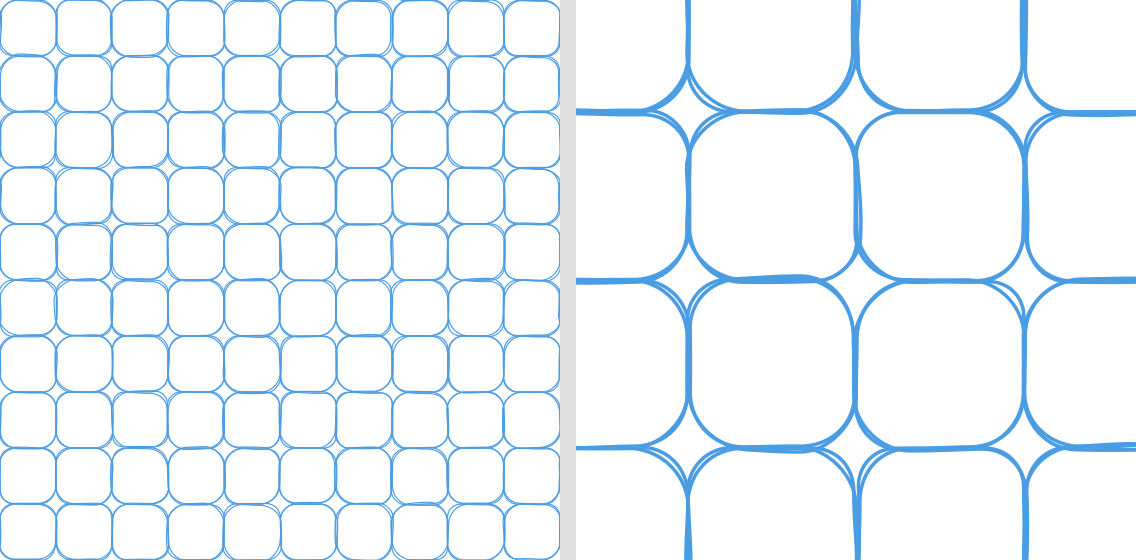
Left, the full canvas; right, a detail of the centre.
Give the GLSL for this pattern, as a WebGL 2 fragment shader.

```glsl
#version 300 es
precision highp float;
// A grid of hand-drawn rounded squares in thin blue ink on white paper.
// Each square is outlined twice; every outline has its own corner radii
// and gently bowed sides. Cell numbers wrap, so the sheet tiles.

uniform vec2 u_resolution;
out vec4 fragColor;

const int CELLS = 10;               // squares across and down
const int STROKES = 2;              // pen passes per square
const vec3 PAPER = vec3(1.0);
const vec3 INK = vec3(0.29, 0.61, 0.89);

// Lengths in units of one cell
const float LINE_HALF_WIDTH = 0.0105;
const float RADIUS_MIN = 0.22;
const float RADIUS_MAX = 0.37;
const float BOW = 0.026;            // largest bulge in the middle of a side
const float SWAY = 0.011;           // largest S-shaped bend of a side
const float DRIFT = 0.006;          // largest offset of a whole outline

const float PI = 3.14159;

// Four random values in 0..1 from an integer key
vec4 hash4(uvec4 v) {
    v = v * 1664525u + 1013904223u;
    v += v.yzxy * v.wxyz;
    v ^= v >> 16u;
    v += v.yzxy * v.wxyz;
    v ^= v >> 16u;
    return vec4(v >> 8u) / 16777216.0;
}

// Symmetric random values, mostly small
vec4 softSigned(vec4 h) {
    vec4 s = 2.0 * h - 1.0;
    return s * abs(s);
}

// Outward displacement of a side at position t (-0.5..0.5) along it
float sideBend(float t, float bow, float sway) {
    t = clamp(t, -0.5, 0.5);
    return bow * cos(PI * t) + sway * sin(2.0 * PI * t);
}

// Distance to one wobbly outline; p is measured from the square's centre
float outlineDistance(vec2 p, ivec2 cell, int stroke) {
    uvec4 key = uvec4(cell, stroke, 0);
    vec4 radii = mix(vec4(RADIUS_MIN), vec4(RADIUS_MAX), hash4(key));
    vec4 bows = BOW * softSigned(hash4(key + uvec4(0, 0, 0, 1)));
    vec4 sways = SWAY * softSigned(hash4(key + uvec4(0, 0, 0, 2)));
    p -= DRIFT * softSigned(hash4(key + uvec4(0, 0, 0, 3))).xy;

    // Pick the two sides and the corner of this quadrant
    bvec2 positive = greaterThan(p, vec2(0.0));
    vec2 bow = mix(bows.xy, bows.zw, vec2(positive));
    vec2 sway = mix(sways.xy, sways.zw, vec2(positive));
    vec2 pair = positive.x ? radii.xy : radii.zw;
    float radius = positive.y ? pair.x : pair.y;

    // Bend the sides, fading out toward the centre
    vec2 bend = vec2(sideBend(p.y, bow.x, sway.x), sideBend(p.x, bow.y, sway.y));
    vec2 a = abs(p);
    a -= bend * min(2.0 * a, 1.0);

    // Rounded square
    vec2 q = a - 0.5 + radius;
    return abs(length(max(q, 0.0)) + min(max(q.x, q.y), 0.0) - radius);
}

void main() {
    vec2 grid = gl_FragCoord.xy / u_resolution * float(CELLS);
    float pixel = float(CELLS) / min(u_resolution.x, u_resolution.y);
    ivec2 home = ivec2(floor(grid));

    // Lay the strokes of this cell and its neighbours over each other
    float bare = 1.0;
    for (int y = -1; y <= 1; y++) {
        for (int x = -1; x <= 1; x++) {
            ivec2 cell = home + ivec2(x, y);
            ivec2 wrapped = (cell + CELLS) % CELLS;
            vec2 p = grid - vec2(cell) - 0.5;
            for (int s = 0; s < STROKES; s++) {
                float d = outlineDistance(p, wrapped, s);
                bare *= 1.0 - clamp((LINE_HALF_WIDTH - d) / pixel + 0.5, 0.0, 1.0);
            }
        }
    }
    fragColor = vec4(mix(INK, PAPER, bare), 1.0);
}
```
